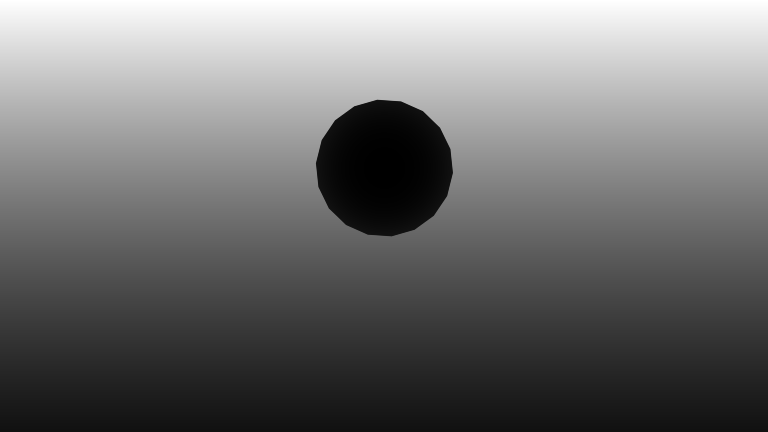
Reproduce this background procedurally as a WebGL 1 fragment shader.

```glsl
precision highp float;
// A dark faceted ball floats before a smooth grey backdrop, black below and white above.
// The backdrop is a quadratic ramp in height; the ball is a regular polygon
// distance function, filled with black that lifts faintly towards its rim.

uniform vec2 u_resolution;

const float PI = 3.14159;

// Backdrop brightness = base + slope * y + curve * y * y
const float RAMP_BASE = 0.065;
const float RAMP_SLOPE = 0.56;
const float RAMP_CURVE = 0.375;

// Ball, in units of the canvas height; x is measured from the middle
const vec2 BALL_CENTER = vec2(0.001, 0.611);
const float BALL_RADIUS = 0.159;
const float BALL_SIDES = 18.0;
const float BALL_TURN = 16.0;      // angle of the first corner, in degrees
const float RIM_LIGHT = 0.07;
const float RIM_POWER = 3.0;

// Distance to the edge of a regular polygon with a corner at angle turn
float polygonDistance(vec2 p, float radius, float sides, float turn) {
  float sector = 2.0 * PI / sides;
  float angle = mod(atan(p.y, p.x) - turn, sector) - 0.5 * sector;
  return length(p) * cos(angle) - radius * cos(0.5 * sector);
}

float backdrop(float y) {
  return RAMP_BASE + y * (RAMP_SLOPE + RAMP_CURVE * y);
}

float ballShade(vec2 p) {
  float rim = min(length(p) / BALL_RADIUS, 1.0);
  return RIM_LIGHT * pow(rim, RIM_POWER);
}

void main() {
  vec2 position = gl_FragCoord.xy / u_resolution.y;
  position.x -= 0.5 * u_resolution.x / u_resolution.y;
  float pixel = 1.0 / u_resolution.y;

  // Lay the ball over the backdrop with a soft, one-pixel edge
  vec2 p = position - BALL_CENTER;
  float edge = polygonDistance(p, BALL_RADIUS, BALL_SIDES, radians(BALL_TURN));
  float cover = 1.0 - smoothstep(-0.6 * pixel, 0.6 * pixel, edge);
  float grey = mix(backdrop(position.y), ballShade(p), cover);

  gl_FragColor = vec4(vec3(grey), 1.0);
}
```
